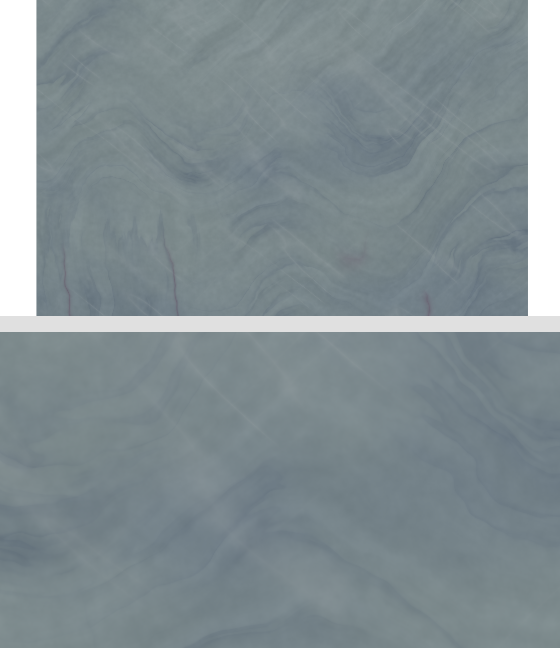
Top, the full canvas; bottom, a detail of the centre.
This texture is drawn by a WebGL 1 fragment shader. Its source:

```glsl
precision highp float;
// A slab of folded blue-grey quartzite with wispy veins, between white margins.
uniform vec2 u_resolution;

const vec3 WHITE = vec3(1.0);
const vec3 SAGE = vec3(0.492, 0.545, 0.552);
const vec3 SLATE = vec3(0.442, 0.498, 0.532);
const vec3 VEIN = vec3(0.355, 0.410, 0.470);
const vec3 PALE = vec3(0.585, 0.620, 0.630);
const vec3 RUST = vec3(0.400, 0.340, 0.410);

float hash(vec2 p) {
  return fract(sin(dot(p, vec2(127.1, 311.7))) * 43758.5453);
}

float noise(vec2 p) {
  vec2 i = floor(p);
  vec2 f = fract(p);
  f = f * f * (3.0 - 2.0 * f);
  float low = mix(hash(i), hash(i + vec2(1.0, 0.0)), f.x);
  float high = mix(hash(i + vec2(0.0, 1.0)), hash(i + vec2(1.0)), f.x);
  return mix(low, high, f.y);
}

float fbm(vec2 p) {
  float sum = 0.0;
  float amp = 0.5;
  for (int i = 0; i < 5; i++) {
    sum += amp * noise(p);
    p = mat2(1.6, 1.2, -1.2, 1.6) * p + 7.3;
    amp *= 0.5;
  }
  return sum / 0.97;
}

vec2 rotate(vec2 p, float angle) {
  float c = cos(angle);
  float s = sin(angle);
  return vec2(c * p.x + s * p.y, c * p.y - s * p.x);
}

// Height of the folded rock layers, rising steeply at the right
float fold(float x) {
  float rise = max(x - 1.22, 0.0);
  return 0.075 * cos((x - 0.38) * 11.4) + 1.9 * rise * rise;
}

// A thin vein with a soft shade trailing off on one side
float vein(float d, float width) {
  float line = exp(-abs(d) / width);
  float shade = smoothstep(-0.01, 0.02, d) * exp(-max(d, 0.0) / 0.09);
  return 0.5 * line + 0.5 * shade;
}

// Veins running along the x axis of q, broken up by patches
float strata(vec2 q, vec2 stretch, float seed) {
  float d = fbm(q * stretch + seed) - 0.5;
  float patches = smoothstep(0.38, 0.66, fbm(q * 3.5 + seed * 2.0));
  return vein(d, 0.018) * patches;
}

// Sparse straight hairlines along one direction
float scratches(vec2 p, float angle, float seed) {
  vec2 q = rotate(p, angle);
  float d = abs(noise(q * vec2(2.5, 26.0) + seed) - 0.5);
  float patches = smoothstep(0.5, 0.75, noise(q * vec2(7.0, 9.0) + seed));
  return exp(-d / 0.045) * patches;
}

vec3 slab(vec2 p) {
  vec2 warp = vec2(fbm(p * 4.0), fbm(p * 4.0 + 19.0)) - 0.5;
  vec2 w = p + 0.13 * warp;

  // Regions with their own grain direction
  float upright = (1.0 - smoothstep(0.28, 0.50, w.y)) * (1.0 - smoothstep(0.50, 0.78, w.x));
  float slanted = smoothstep(0.62, 0.80, w.y + 0.12 * (w.x - 0.9)) * smoothstep(0.35, 0.65, w.x);
  float folded = (1.0 - upright) * (1.0 - slanted);

  // Cloudy ground, bluer toward the bottom
  float cloud = fbm(w * vec2(2.2, 4.0) + 3.0) - 0.5;
  float blue = smoothstep(0.1, 0.9, 0.70 - 0.62 * p.y + 1.3 * cloud);
  vec3 color = mix(SAGE, SLATE, blue);

  // Veins along the folds, the slanted streaks and the upright streaks
  vec2 layer = vec2(w.x, w.y - fold(w.x));
  vec2 slant = rotate(w, 0.80);
  float dark = folded * strata(layer, vec2(1.7, 8.5), 5.0);
  dark += 0.6 * folded * strata(layer, vec2(2.5, 15.0), 31.0);
  dark += 0.7 * slanted * strata(slant, vec2(2.5, 14.0), 12.0);
  dark += 0.8 * upright * strata(w.yx, vec2(1.6, 10.0), 23.0);
  color = mix(color, VEIN, clamp(0.62 * dark, 0.0, 0.8));

  // Soft bands parallel to the grain
  float bands = folded * (fbm(layer * vec2(3.0, 24.0)) - 0.5);
  bands += 1.5 * slanted * (fbm(slant * vec2(5.0, 34.0)) - 0.5);
  bands += upright * (fbm(w * vec2(24.0, 3.0)) - 0.5);
  color += 0.065 * bands;

  // Pale hairlines and a milky patch in the upper middle
  float pale = scratches(p + 0.02 * warp, -0.68, 4.0);
  pale += 0.8 * scratches(p + 0.03 * warp, 0.72, 15.0) * (0.4 + slanted);
  color = mix(color, PALE, clamp(0.30 * pale, 0.0, 0.5));
  float milky = exp(-dot((w - vec2(0.95, 0.78)) * vec2(3.0, 6.0), (w - vec2(0.95, 0.78)) * vec2(3.0, 6.0)));
  color = mix(color, PALE, 0.18 * milky);

  // Rusty upright threads near the bottom
  float thread = abs(noise(vec2(w.x * 8.0, w.y * 1.5) + 41.0) - 0.5);
  float low = 1.0 - smoothstep(0.10, 0.30, p.y);
  float spots = smoothstep(0.52, 0.72, noise(p * vec2(9.0, 6.0) + 8.0));
  color = mix(color, RUST, 0.6 * exp(-thread / 0.025) * low * spots);

  // Fine mineral grain
  return color + 0.035 * (fbm(p * 75.0) - 0.5);
}

void main() {
  vec2 uv = gl_FragCoord.xy / u_resolution;
  vec2 p = gl_FragCoord.xy / u_resolution.y;
  float edge = 0.5 / u_resolution.x;
  float inside = smoothstep(-edge, edge, 0.4388 - abs(uv.x - 0.5039));
  gl_FragColor = vec4(mix(WHITE, slab(p), inside), 1.0);
}
```
